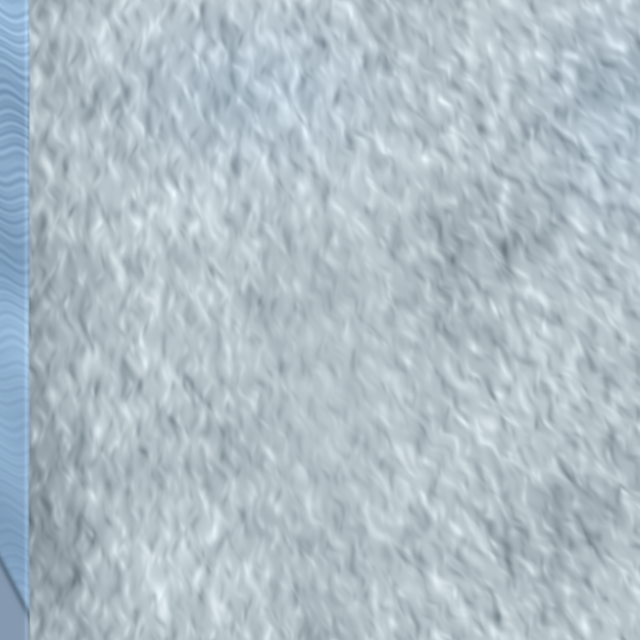
Reproduce this texture procedurally as a three.js fragment shader.

```glsl
// Pale grey fleece with combed, slanting tufts beside a narrow strip of rippled blue cloth.
varying vec2 vUv;

vec3 hash3(vec2 p) {
  vec3 q = vec3(dot(p, vec2(127.1, 311.7)), dot(p, vec2(269.5, 183.3)), dot(p, vec2(419.2, 371.9)));
  return fract(sin(q) * 43758.545);
}

// Cellular noise: every cell holds one soft, elongated light or dark tuft
float tufts(vec2 uv, float cells, vec2 size, float seed) {
  vec2 p = uv * cells;
  vec2 cell = floor(p);
  float sum = 0.0;
  for (int j = -2; j <= 2; j++) {
    for (int i = -2; i <= 2; i++) {
      vec2 id = cell + vec2(float(i), float(j));
      vec3 rnd = hash3(id + seed);
      vec2 center = id + rnd.xy;
      // Nearly upright at the left, leaning over towards the right
      float lean = mix(0.05, 0.62, smoothstep(0.1, 0.95, center.x / cells));
      lean += (fract(rnd.z * 57.3) - 0.5) * 0.9;
      float c = cos(lean), s = sin(lean);
      vec2 d = p - center;
      vec2 q = vec2(c * d.x + s * d.y, c * d.y - s * d.x) / size;
      sum += (rnd.z * 2.0 - 1.0) * exp(-dot(q, q));
    }
  }
  return sum;
}

float blob(vec2 uv, vec2 center, vec2 size) {
  vec2 d = (uv - center) / size;
  return exp(-dot(d, d));
}

vec3 fleece(vec2 uv) {
  // Bend the domain slightly so the tufts look like matted fibre
  vec2 bent = uv + 0.0025 * vec2(sin(uv.y * 83.0 + 3.0 * sin(uv.x * 41.0)),
                                 sin(uv.x * 97.0 + 2.0 * sin(uv.y * 53.0)));
  float fine = tufts(bent, 76.0, vec2(0.30, 0.78), 3.0);
  float mid = tufts(bent, 41.0, vec2(0.26, 0.74), 17.0);
  float broad = tufts(uv, 10.0, vec2(0.50, 0.70), 41.0);

  // The pile lies flatter in the middle
  float relief = 1.0 - 0.45 * blob(uv, vec2(0.52, 0.42), vec2(0.14, 0.32));
  float tone = relief * (0.085 * fine + 0.125 * mid) + 0.04 * broad;

  // Large hollows and the shaded left border
  tone -= 0.07 * blob(uv, vec2(0.76, 0.62), vec2(0.15, 0.09));
  tone -= 0.06 * blob(uv, vec2(0.86, 0.22), vec2(0.13, 0.10));
  float border = exp(-max(uv.x - 0.046, 0.0) / 0.055);
  tone -= border * (0.09 + 0.10 * blob(uv, vec2(0.05, 0.22), vec2(0.3, 0.28)));

  vec3 color = vec3(0.715, 0.765, 0.79) + tone * vec3(1.0, 0.98, 0.95);

  // Faint cool patches near the top and right
  float cool = blob(uv, vec2(0.40, 0.86), vec2(0.20, 0.12))
             + blob(uv, vec2(0.98, 0.82), vec2(0.14, 0.18));
  return color + cool * vec3(-0.015, 0.0, 0.025);
}

vec3 blueCloth(vec2 uv) {
  // Broad light and dark bands, then fine ripples
  float bands = 0.5 + 0.3 * sin(uv.y * 11.0 + 2.6) + 0.2 * sin(uv.y * 27.0 + uv.x * 30.0);
  vec3 color = mix(vec3(0.49, 0.61, 0.73), vec3(0.61, 0.74, 0.86), bands);
  color -= 0.07 * blob(uv, vec2(0.0, 0.57), vec2(0.06, 0.07));
  float wave = uv.y * 330.0 + uv.x * 60.0 + 2.0 * sin(uv.x * 95.0 + uv.y * 19.0);
  float strength = 0.012 + 0.026 * smoothstep(0.25, 0.9, uv.y);
  color += strength * (sin(wave) + 0.6 * sin(wave * 1.73 + 3.0 * sin(uv.y * 47.0)));

  // Grey corner below a dark slanting seam
  float seam = (uv.y - 0.125 + uv.x * 1.9) / 2.15;
  color = mix(vec3(0.52, 0.60, 0.69), color, smoothstep(-0.004, 0.004, seam));
  color = mix(color, vec3(0.33, 0.41, 0.48), 0.8 * exp(-pow(seam / 0.005, 2.0)));

  // Pale rim where the strip ends
  return color + 0.07 * exp(-pow((uv.x - 0.041) / 0.003, 2.0));
}

void main() {
  float edge = 0.046 + 0.0007 * sin(vUv.y * 23.0);
  float onFleece = smoothstep(edge - 0.002, edge + 0.002, vUv.x);
  vec3 color = mix(blueCloth(vUv), fleece(vUv), onFleece);
  gl_FragColor = vec4(clamp(color, 0.0, 1.0), 1.0);
}
```
